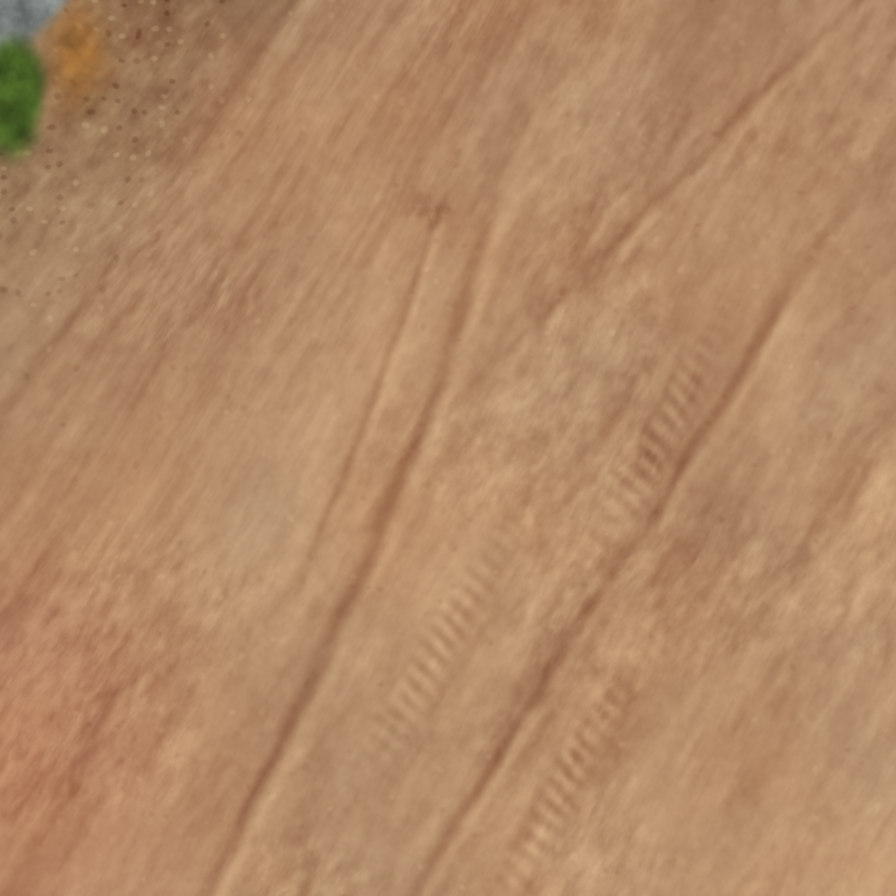
Write a three.js fragment shader that draws this texture.

```glsl
// Bare tan earth seen from above, scored by slanting wheel ruts and tread marks.
// Noise stretched along a bent track axis gives the streaks; finer noise and
// jittered clods give the grain, with a rough, weedy verge at the upper left.
varying vec2 vUv;

float hash(vec2 p) {
  p = fract(p * vec2(0.1031, 0.1137));
  p += dot(p, p.yx + 33.33);
  return fract((p.x + p.y) * p.x * 17.3);
}

float noise(vec2 p) {
  vec2 i = floor(p), f = fract(p);
  f = f * f * (3.0 - 2.0 * f);
  return mix(mix(hash(i), hash(i + vec2(1, 0)), f.x),
             mix(hash(i + vec2(0, 1)), hash(i + vec2(1, 1)), f.x), f.y);
}

// Layered noise centred on zero
float fbm(vec2 p) {
  float sum = 0.0, amp = 0.5;
  for (int i = 0; i < 4; i++) {
    sum += amp * (noise(p) - 0.5);
    p = mat2(1.6, 1.2, -1.2, 1.6) * p + 17.3;
    amp *= 0.5;
  }
  return sum;
}

// Stretched noise that keeps its axis in every octave
float streaks(vec2 p) {
  return 0.6 * (noise(p) - 0.5) + 0.35 * (noise(p * 2.1 + 31.7) - 0.5)
       + 0.2 * (noise(p * 4.3 + 67.1) - 0.5);
}

float bell(float x, float width) {
  x /= width;
  return exp(-x * x);
}

// Dark groove with a paler ridge on its right flank
float rut(float offset, float width) {
  return 0.55 * bell(offset - 1.9 * width, width) - bell(offset, width);
}

// Scattered soft lumps, pale or dark, one at most per cell
float clods(vec2 p, float density) {
  vec2 cell = floor(p);
  float pick = hash(cell + 5.1);
  vec2 centre = 0.35 + 0.3 * vec2(hash(cell + 11.7), hash(cell + 23.9));
  vec2 d = (fract(p) - centre) * vec2(1.0, 0.8 + 0.6 * hash(cell + 41.0));
  float lump = smoothstep(0.34, 0.08, length(d)) * step(pick, density);
  return lump * (hash(cell + 53.0) > 0.5 ? 1.0 : -1.0);
}

void main() {
  vec2 p = vUv;
  vec2 wobble = vec2(fbm(p * 7.0), fbm(p * 7.0 + 50.0));

  // Track axis: steep at the right, leaning over toward the upper left
  float lean = p.x - 0.55 * p.y;
  float across = lean - 0.2 * p.y * smoothstep(0.1, -0.3, lean) + 0.025 * wobble.x;
  float along = p.y + 0.3 * p.x;

  // Broad patches, streaks and grain
  float tone = 0.61 + 0.3 * (0.45 - p.y);
  tone += 0.75 * fbm(p * 5.0 + 3.0);
  tone += 0.65 * streaks(vec2(across * 19.0, along * 2.6));
  tone += 0.6 * streaks(vec2(across * 48.0 + 9.0, along * 8.0));
  float rough = 0.55 + 0.9 * smoothstep(0.45, 0.7, noise(p * 6.0 + 8.0));
  tone += 0.85 * rough * fbm(vec2(across * 75.0, along * 42.0));
  tone += 0.4 * fbm(p * 95.0);

  // Wheel ruts, broken along their length
  float broken = 0.35 + 0.75 * noise(vec2(along * 9.0, across * 7.0));
  float bent = across + 0.17 * p.y * p.y;
  tone += 0.85 * broken * rut(bent - 0.228, 0.010) * smoothstep(1.0, 0.6, p.y);
  tone += 0.75 * broken * rut(across - 0.455 - 0.08 * p.y, 0.009)
        * smoothstep(0.85, 0.6, p.y);
  tone += 0.6 * broken * rut(p.x - 0.98 * p.y + 0.03 + 0.03 * wobble.y, 0.009)
        * smoothstep(0.55, 0.7, p.y);
  tone += 0.6 * broken * rut(bent - 0.165, 0.006) * smoothstep(0.3, 0.5, p.y)
        * smoothstep(0.85, 0.65, p.y);
  tone += 0.5 * broken * rut(across + 0.40, 0.014);

  // Tread marks: three short ladders of slanted ridges
  for (int i = 0; i < 3; i++) {
    float k = float(i);
    float side = across - 0.34 - 0.11 * k;
    float middle = 0.28 + 0.22 * k - 0.3 * k * max(k - 1.0, 0.0);
    float ladder = bell(side, 0.022) * bell(p.y - middle, 0.11);
    tone += 0.36 * ladder * sin(along * 300.0 + side * 130.0 + 12.0 * wobble.y);
  }

  // Clods thicken toward the verge
  float edge = p.x + 0.8 * (1.0 - p.y) + 0.12 * wobble.x;
  float verge = smoothstep(0.48, 0.14, edge);
  float lumps = clods(p * 62.0 + 3.0 * wobble, 0.05 + 0.4 * verge);
  tone += lumps * (0.22 + 0.5 * verge);
  tone += verge * 1.3 * fbm(p * 48.0 + 70.0);
  float clump = bell(length((p - vec2(0.48, 0.765)) * vec2(1.0, 1.3)), 0.024);
  tone -= clump * (0.6 + 2.5 * fbm(p * 60.0 + 20.0));

  // Soil colour, with reddish ground at the lower left
  tone = clamp(tone, -0.9, 1.5);
  vec3 soil = mix(vec3(0.622, 0.452, 0.330), vec3(0.752, 0.600, 0.455), tone);
  float red = smoothstep(0.3, 0.03, length((p - vec2(0.02, 0.16)) * vec2(1.0, 0.8))
            + 0.2 * wobble.y);
  soil += red * vec3(0.0, -0.045, -0.035);
  soil += 0.06 * wobble.y * vec3(0.3, -0.5, -0.8);
  soil = mix(soil, soil * vec3(0.84, 0.85, 0.84), verge);

  // Corner: ochre sand, a grey kerb and a leafy tuft
  float speckle = 1.0 + 0.8 * fbm(p * 40.0);
  float sand = bell(length((p - vec2(0.085, 0.94)) * vec2(1.2, 0.8)), 0.04);
  soil = mix(soil, vec3(0.59, 0.40, 0.19) * speckle, 0.85 * sand);
  float kerb = smoothstep(0.095, 0.06, p.x + 1.1 * (1.0 - p.y) + 0.06 * wobble.x);
  soil = mix(soil, vec3(0.46, 0.48, 0.47) * speckle, kerb);
  float tuft = length((p - vec2(0.012, 0.882)) * vec2(1.3, 0.8)) + 0.06 * wobble.y;
  soil = mix(soil, vec3(0.27, 0.36, 0.14) * speckle, smoothstep(0.062, 0.035, tuft));

  gl_FragColor = vec4(soil, 1.0);
}
```
